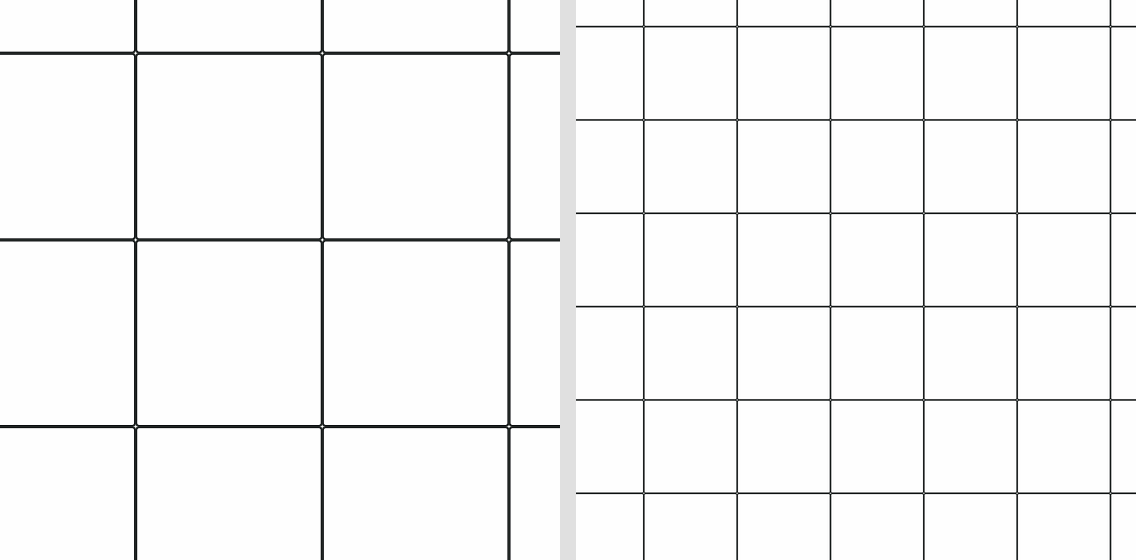
Left: one tile. Right: repeated 2 by 2.
Give the GLSL for this pattern, as a Shadertoy shader.

```glsl
// Square white tiles with thin dark rounded outlines that leave a small star at each junction.

const float TILES = 3.0;                        // repeats across and down
const vec2  JUNCTION = vec2(0.2422, 0.5716);    // one grid crossing, in canvas units
const float CORNER_RADIUS = 0.0065;
const float OUTLINE_WIDTH = 0.0028;             // outline of one tile, half of a full line
const vec3  TILE_COLOR = vec3(0.998);
const vec3  EDGE_COLOR = vec3(0.03, 0.04, 0.05);
const vec3  SEAM_COLOR = vec3(0.13, 0.15, 0.14);

// Signed distance to a rounded square, negative inside
float roundedSquare(vec2 p, float halfSize, float radius) {
    vec2 q = abs(p) - (halfSize - radius);
    return length(max(q, 0.0)) + min(max(q.x, q.y), 0.0) - radius;
}

void mainImage(out vec4 fragColor, in vec2 fragCoord) {
    vec2 uv = fragCoord / iResolution.xy;
    float pixel = 1.0 / min(iResolution.x, iResolution.y);

    // Position inside the repeated tile, centred, in canvas units
    vec2 p = (fract((uv - JUNCTION) * TILES) - 0.5) / TILES;
    float dist = roundedSquare(p, 0.5 / TILES, CORNER_RADIUS);

    // Outline: black rim with a slightly lighter seam between neighbours
    float depth = max(-dist, 0.0);
    float rim = smoothstep(0.2, 0.75, depth / OUTLINE_WIDTH);
    vec3 ink = mix(SEAM_COLOR, EDGE_COLOR, rim);

    // Tile face, and the gap left by four rounded corners
    float face = clamp((depth - OUTLINE_WIDTH) / pixel + 0.5, 0.0, 1.0);
    float gap = clamp(dist / pixel, 0.0, 1.0);

    fragColor = vec4(mix(ink, TILE_COLOR, max(face, gap)), 1.0);
}
```
